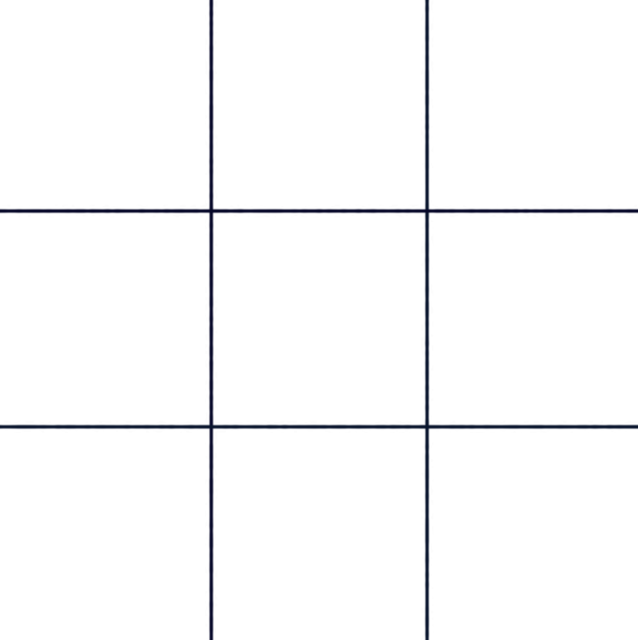
A WebGL 1 fragment shader for this pattern:

```glsl
precision highp float;
// Three by three white cells divided by thin, soft-edged navy rules.

uniform vec2 u_resolution;

float hash(vec2 p) {
  vec3 q = fract(vec3(p.xyx) * 0.1031);
  q += dot(q, q.yzx + 33.33);
  return fract((q.x + q.y) * q.z);
}

float noise(vec2 p) {
  vec2 cell = floor(p);
  vec2 f = smoothstep(0.0, 1.0, fract(p));
  return mix(mix(hash(cell), hash(cell + vec2(1.0, 0.0)), f.x),
             mix(hash(cell + vec2(0.0, 1.0)), hash(cell + 1.0), f.x), f.y);
}

// Ink coverage at a distance from a rule's centre.
float ruleCoverage(float dist, float wobble) {
  float halfWidth = 0.00265 + 0.00025 * (wobble - 0.5);
  float soft = max(0.0021, 0.6 / u_resolution.y);
  return 1.0 - smoothstep(halfWidth - soft, halfWidth + soft, dist);
}

// Upper and left rules lean violet, lower and right ones lean teal.
vec3 ruleInk(float tealSide) {
  return mix(vec3(0.025, 0.03, 0.16), vec3(0.04, 0.085, 0.18), tealSide);
}

void main() {
  // Height is one unit; the grid centre sits slightly above the middle.
  vec2 p = (gl_FragCoord.xy - 0.5 * u_resolution) / u_resolution.y;
  p -= vec2(0.0003, 0.0017);

  // Mirroring about the centre gives two rules along each axis.
  vec2 dist = abs(abs(p) - 0.1686);

  // Slight unevenness along each rule, different on each side.
  vec2 side = step(0.0, p);
  float wobbleX = noise(vec2(p.y * 130.0 + 90.0, 3.0 + 8.0 * side.x));
  float wobbleY = noise(vec2(p.x * 130.0 + 90.0, 21.0 + 8.0 * side.y));
  float vertical = ruleCoverage(dist.x, wobbleX);
  float horizontal = ruleCoverage(dist.y, wobbleY);

  // Faint specks on the paper beside the rules.
  float nearest = min(dist.x, dist.y);
  float fringe = smoothstep(0.005, 0.007, nearest)
               * (1.0 - smoothstep(0.008, 0.011, nearest));
  float specks = smoothstep(0.55, 0.85, noise((p + 1.0) * 190.0));
  vec3 color = vec3(1.0 - 0.012 * fringe * specks);

  color = mix(color, ruleInk(side.x), vertical);
  color = mix(color, ruleInk(1.0 - side.y), horizontal);
  gl_FragColor = vec4(color, 1.0);
}
```
